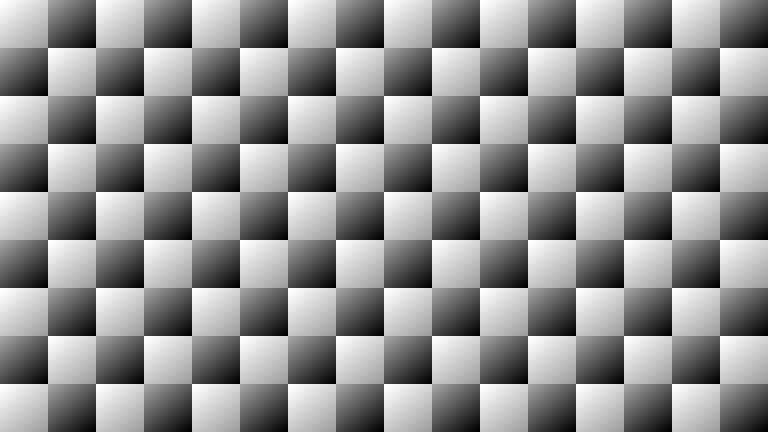
Write a Shadertoy shader that draws this pattern.

```glsl
// Checkerboard of light and dark squares, each shaded diagonally from upper left to lower right.

const float ROWS = 9.0;                          // squares down; 16 across at 16:9
const vec2 LIGHT_RANGE = vec2(0.605, 1.02);      // grey at lower right, upper left
const vec2 DARK_RANGE = vec2(-0.02, 0.66);
const vec2 SHADE_WEIGHT = vec2(0.44, 0.56);      // share of the fade across and down
const int SAMPLES = 3;                           // per pixel side, for smooth edges

// Grey level at a point measured in squares
float checkerShade(vec2 p) {
    vec2 cell = floor(p);
    vec2 local = fract(p);
    float isDark = mod(cell.x + cell.y, 2.0);
    float fade = dot(vec2(1.0 - local.x, local.y), SHADE_WEIGHT);
    vec2 range = mix(LIGHT_RANGE, DARK_RANGE, isDark);
    return clamp(mix(range.x, range.y, fade), 0.0, 1.0);
}

void mainImage(out vec4 fragColor, in vec2 fragCoord) {
    float squaresPerPixel = ROWS / iResolution.y;
    float grey = 0.0;

    // Average a small grid of points inside the pixel
    for (int j = 0; j < SAMPLES; j++) {
        for (int i = 0; i < SAMPLES; i++) {
            vec2 offset = (vec2(i, j) + 0.5) / float(SAMPLES) - 0.5;
            grey += checkerShade((fragCoord + offset) * squaresPerPixel);
        }
    }
    grey /= float(SAMPLES * SAMPLES);

    fragColor = vec4(vec3(grey), 1.0);
}
```
